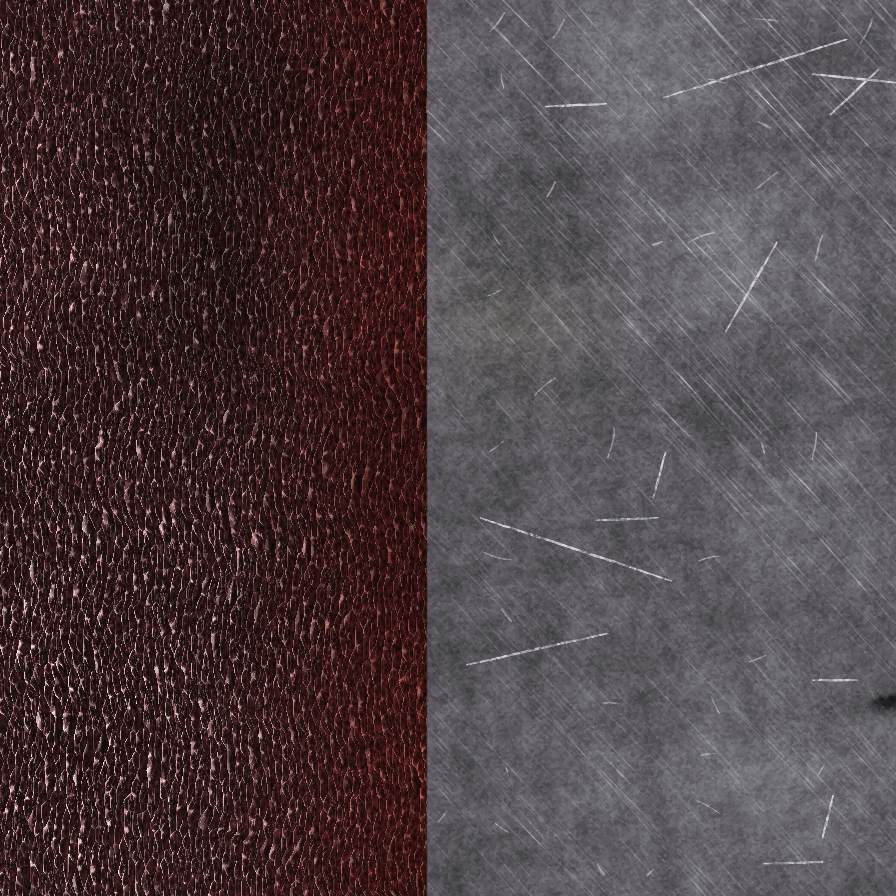
This texture is drawn by a Shadertoy shader. Its source:

```glsl
const float SEAM = 0.4766;

vec2 hash2(vec2 p) {
    vec3 q = fract(vec3(p.xyx) * vec3(0.1031, 0.1030, 0.0973));
    q += dot(q, q.yzx + 33.33);
    return fract((q.xx + q.yz) * q.zy);
}

// Nearest distance, gap to the second nearest, cell random, sideways offset
vec4 cellular(vec2 p) {
    vec2 cell = floor(p), f = fract(p);
    vec4 result = vec4(8.0, 8.0, 0.0, 0.0);
    for (int y = -1; y <= 1; y++)
    for (int x = -1; x <= 1; x++) {
        vec2 o = vec2(x, y), h = hash2(cell + o);
        vec2 toPoint = o + h - f;
        float d = length(toPoint);
        if (d < result.x) result = vec4(d, result.x, h.x, toPoint.x);
        else result.y = min(result.y, d);
    }
    result.y -= result.x;
    return result;
}

// Layered, warped sines, roughly -1 to 1
float waves(vec2 p) {
    float sum = 0.0, amp = 0.6;
    for (int i = 0; i < 6; i++) {
        p = mat2(0.8, 0.6, -0.6, 0.8) * p * 1.85 + 1.7;
        p += 0.8 * sin(p.yx * 0.7 + float(i));
        sum += amp * sin(p.x) * sin(p.y);
        amp *= 0.72;
    }
    return sum;
}

float blob(vec2 p, vec2 center, vec2 radius) {
    vec2 q = (p - center) / radius;
    return exp(-dot(q, q));
}

// Tapered stroke from s.xy to s.zw
float stroke(vec2 p, vec4 s, float width, float px) {
    vec2 a = p - s.xy, b = s.zw - s.xy;
    float t = clamp(dot(a, b) / dot(b, b), 0.0, 1.0);
    float w = width * (0.4 + 2.4 * t * (1.0 - t));
    return 1.0 - smoothstep(w, w + px, length(a - b * t));
}

// Parallel hairlines with random offset, length and strength
float hairlines(vec2 p, float angle, float count, float seed, float px) {
    vec2 dir = vec2(cos(angle), sin(angle));
    float across = dot(p, vec2(-dir.y, dir.x)) * count;
    float along = dot(p, dir);
    float row = floor(across);
    vec2 h = hash2(vec2(row + 200.0, seed)), k = hash2(vec2(row + 80.0, seed + 9.0));
    float d = abs(fract(across) - 0.25 - 0.5 * h.x) / count;
    float reach = abs(along - mix(-0.35, 0.75, h.y));
    float extent = 0.05 + 0.32 * k.x;
    float body = 1.0 - smoothstep(0.0, 0.0002 + px, d);
    float wear = 0.65 + 0.35 * sin(along * 90.0 + 40.0 * h.x) * sin(along * 37.0 + row);
    return body * wear * (1.0 - smoothstep(extent * 0.4, extent, reach)) * k.y * k.y;
}

// Short random nicks, one at most per grid cell
float nicks(vec2 p, float count, float px) {
    p += 0.004 * sin(p.yx * 70.0);
    vec2 cell = floor(p * count), h = hash2(cell + 31.0), k = hash2(cell + 77.0);
    float angle = 6.283 * h.x;
    vec2 arm = vec2(cos(angle), sin(angle)) * (0.08 + 0.2 * k.y);
    vec2 mid = cell + 0.35 + 0.3 * h;
    return stroke(p, vec4(mid - arm, mid + arm) / count, 0.0004, px) * step(0.72, k.x);
}

vec3 leather(vec2 p) {
    float tone = waves(p * vec2(5.0, 3.0));
    vec2 warped = p + 0.004 * sin(p.yx * vec2(31.0, 43.0) + 2.0 * tone);
    vec4 grain = cellular(warped * vec2(135.0, 54.0));
    vec4 fine = cellular(warped * vec2(230.0, 110.0) + 17.0);
    float redness = smoothstep(0.22, SEAM, p.x);
    float shade = blob(p, vec2(0.26, 0.86), vec2(0.1, 0.1)) + blob(p, vec2(0.25, 0.67), vec2(0.06, 0.13))
                + 0.7 * blob(p, vec2(0.13, 0.62), vec2(0.06, 0.05)) + 0.6 * blob(p, vec2(0.42, 0.55), vec2(0.06, 0.12));
    float sheen = 0.72 + 0.4 * blob(p, vec2(0.0, 0.2), vec2(0.3, 0.3))
                + 0.2 * blob(p, vec2(0.0, 0.68), vec2(0.12, 0.2)) - 0.2 * shade - 0.2 * redness;

    vec3 col = mix(vec3(0.18, 0.085, 0.09), vec3(0.21, 0.07, 0.065), redness);
    col *= 1.0 + 0.13 * tone - 0.2 * min(shade, 1.0);
    col *= 0.4 + 0.85 * fine.x + 0.45 * grain.x;

    // Dark hollow on one flank of each crease, broken glints on the other
    float crease = 1.0 - smoothstep(0.04, 0.3, grain.y);
    float flank = smoothstep(0.05, 0.35, grain.w);
    col *= 1.0 - 0.5 * crease * smoothstep(0.0, 0.3, -grain.w);
    float glint = crease * flank * (0.3 + 0.9 * fine.z);
    glint += 0.5 * (1.0 - smoothstep(0.03, 0.25, fine.y)) * smoothstep(0.05, 0.3, fine.w) * grain.z;
    return col + glint * sheen * mix(vec3(0.66, 0.6, 0.6), vec3(0.56, 0.42, 0.38), redness);
}

vec3 metal(vec2 p, float px) {
    float mottle = waves(p * 8.0), stain = waves(p * 23.0 + 5.0), speck = waves(p * 60.0 + 2.0);
    float grit = cellular(p * 300.0).z - 0.5;
    float light = 0.368 + 0.03 * mottle + 0.038 * stain + 0.035 * speck + 0.085 * grit;
    light += 0.09 * blob(p, vec2(0.72, 0.92), vec2(0.09, 0.1)) + 0.07 * blob(p, vec2(0.8, 0.71), vec2(0.13, 0.08))
           + 0.06 * blob(p, vec2(0.88, 0.13), vec2(0.17, 0.08)) + 0.03 * blob(p, vec2(0.94, 0.42), vec2(0.12, 0.1));
    light -= 0.05 * blob(p, vec2(0.61, 0.75), vec2(0.1, 0.09)) + 0.05 * blob(p, vec2(0.52, 0.35), vec2(0.08, 0.15))
           + 0.05 * blob(p, vec2(0.82, 0.56), vec2(0.08, 0.05)) + 0.05 * blob(p, vec2(0.5, 0.03), vec2(0.1, 0.06));

    // Ragged dark pit
    vec2 pit = p - vec2(0.99, 0.215) + 0.005 * vec2(stain, speck);
    light -= 0.22 * blob(pit, vec2(0.0), vec2(0.022, 0.011));

    // Brushed hairlines, densest in the upper right
    float brushed = 0.0;
    for (int i = 0; i < 6; i++) {
        float n = float(i);
        brushed += hairlines(p, -0.77 - 0.018 * n, 70.0 + 32.0 * n, n * 13.0 + 3.0, px);
    }
    float density = 0.45 + 0.4 * smoothstep(0.75, 1.1, p.x * 0.73 + p.y * 0.68);
    light += 0.34 * brushed * density * (0.85 + 0.5 * stain);

    // Deep single scratches
    vec4 scratches[12] = vec4[12](
        vec4(0.74, 0.891, 0.945, 0.956), vec4(0.907, 0.917, 1.0, 0.908),
        vec4(0.81, 0.63, 0.867, 0.729), vec4(0.536, 0.422, 0.749, 0.352),
        vec4(0.664, 0.419, 0.734, 0.422), vec4(0.729, 0.445, 0.743, 0.495),
        vec4(0.521, 0.258, 0.677, 0.293), vec4(0.918, 0.065, 0.93, 0.112),
        vec4(0.853, 0.036, 0.918, 0.038), vec4(0.907, 0.241, 0.957, 0.241),
        vec4(0.927, 0.872, 0.98, 0.922), vec4(0.609, 0.881, 0.677, 0.884));
    float cut = 0.6 * nicks(p, 17.0, px);
    vec2 rough = p + 0.0004 * vec2(speck, stain);
    for (int i = 0; i < 12; i++) cut = max(cut, stroke(rough, scratches[i], 0.0008, px));
    light = mix(light, 0.85, cut * clamp(0.72 + 0.6 * grit + 0.3 * speck, 0.0, 1.0));

    vec3 tint = mix(vec3(0.99, 0.97, 1.03), vec3(1.01, 0.99, 0.98), blob(p, vec2(0.57, 0.64), vec2(0.09, 0.08)));
    return light * tint;
}

void mainImage(out vec4 fragColor, in vec2 fragCoord) {
    vec2 p = fragCoord / iResolution.xy;
    float px = 1.0 / iResolution.y;
    float side = smoothstep(SEAM - px, SEAM + px, p.x);
    vec3 col = mix(leather(p), metal(p, px), side);
    fragColor = vec4(clamp(col, 0.0, 1.0), 1.0);
}
```
